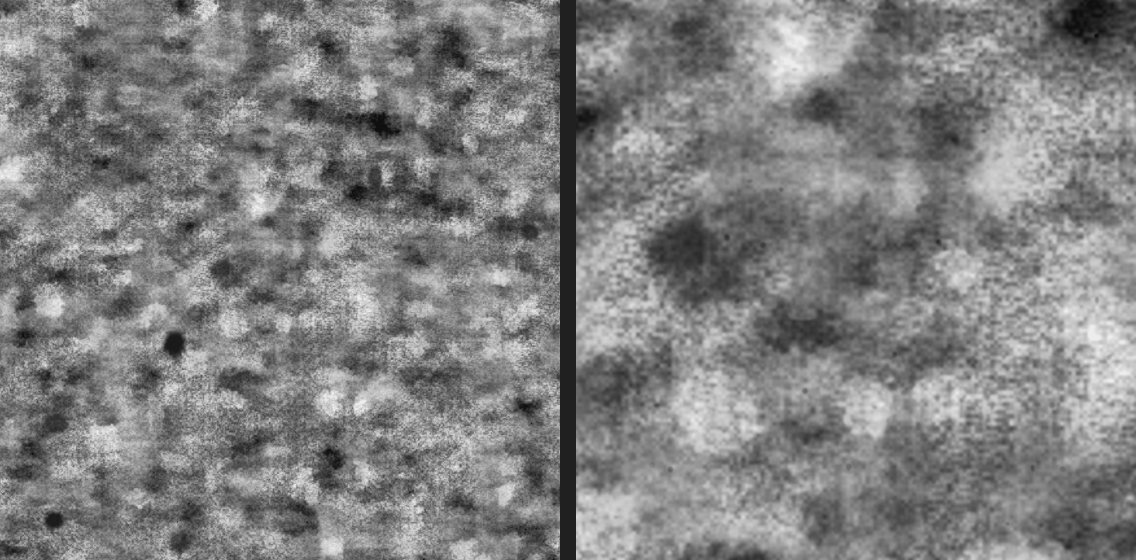
Left: the whole. Right: its middle third, enlarged.
This texture is drawn by a WebGL 2 fragment shader. Its source:

```glsl
#version 300 es
precision highp float;
// A mottled grey surface: layered value noise gives soft, axis-aligned blotches,
// scattered soft boxes and ellipses add pale patches, dark pits and small glints,
// and short flat strokes with a fine grain roughen the whole.

#define BASE_GREY 0.503
#define MOTTLE_CELLS 22.0
#define MOTTLE_CONTRAST 0.31
#define STREAK_CONTRAST 0.24
#define PATCH_CELLS 15.0
#define PALE_STRENGTH 0.22
#define DARK_STRENGTH 0.16
#define PIT_GREY 0.09
#define GLINT_STRENGTH 0.26
#define GRAIN_CELLS 270.0
#define GRAIN_STRENGTH 0.25
#define EDGE_CRUMBLE 0.011

uniform vec2 u_resolution;
out vec4 fragColor;

float hash(vec2 p) {
    return fract(sin(dot(p, vec2(127.1, 311.7))) * 43758.5453);
}

vec2 hash2(vec2 p) {
    return vec2(hash(p), hash(p + vec2(37.3, 71.9)));
}

// Value noise centred on zero, from -0.5 to 0.5
float noise(vec2 p) {
    vec2 cell = floor(p);
    vec2 f = fract(p);
    f = f * f * (3.0 - 2.0 * f);
    float low = mix(hash(cell), hash(cell + vec2(1.0, 0.0)), f.x);
    float high = mix(hash(cell + vec2(0.0, 1.0)), hash(cell + vec2(1.0, 1.0)), f.x);
    return mix(low, high, f.y) - 0.5;
}

// Soft shapes strewn one per cell; power 2 is an ellipse, higher is boxier.
// Half sizes are in cells, tilt is the slope of the long axis.
float scatter(vec2 p, float density, vec2 minHalf, vec2 maxHalf,
              float power, float softness, float tilt, float seed) {
    vec2 cell = floor(p);
    float cover = 0.0;
    for (int y = -1; y <= 1; y++) {
        for (int x = -1; x <= 1; x++) {
            vec2 id = cell + vec2(x, y);
            vec2 key = id + seed;
            if (hash(key + 5.7) > density) continue;
            vec2 q = p - id - 0.5 - 0.8 * (hash2(key) - 0.5);
            q.y -= q.x * tilt * (hash(key + 23.1) - 0.25);
            vec2 halfSize = mix(minHalf, maxHalf, hash2(key + 11.3));
            vec2 r = pow(abs(q) / halfSize + 1e-4, vec2(power));
            float d = pow(r.x + r.y, 1.0 / power);
            float shape = 1.0 - smoothstep(1.0 - softness, 1.0 + softness, d);
            cover = max(cover, shape * mix(0.55, 1.0, hash(key + 17.9)));
        }
    }
    return cover;
}

void main() {
    vec2 uv = gl_FragCoord.xy / min(u_resolution.x, u_resolution.y);

    // Crumbled coordinates break up the patch edges
    vec2 crumble = vec2(noise(uv * 190.0), noise(uv * 190.0 + 61.0))
                 + 0.8 * vec2(noise(uv * 60.0 + 19.0), noise(uv * 60.0 + 83.0));
    vec2 p = uv + EDGE_CRUMBLE * crumble;

    // Blotches, with flat and upright streaks
    float grey = BASE_GREY;
    grey += 0.10 * noise(p * 7.0 + 3.0);
    grey += MOTTLE_CONTRAST * noise(p * MOTTLE_CELLS + 13.0);
    grey += 0.75 * MOTTLE_CONTRAST * noise(p * MOTTLE_CELLS * 1.8 + 47.0);
    grey += STREAK_CONTRAST * noise(p * vec2(17.0, 52.0) + 29.0);
    grey += 0.6 * STREAK_CONTRAST * noise(p * vec2(50.0, 14.0) + 91.0);

    // Short flat strokes
    grey += 0.6 * STREAK_CONTRAST * noise(uv * vec2(48.0, 120.0) + 37.0);

    // Pale and dark patches
    vec2 patchPos = p * PATCH_CELLS;
    grey += PALE_STRENGTH * scatter(patchPos, 0.42, vec2(0.18), vec2(0.42, 0.38), 3.5, 0.3, 0.4, 101.0);
    grey -= DARK_STRENGTH * scatter(patchPos + 0.5, 0.42, vec2(0.2, 0.14), vec2(0.5, 0.36), 3.0, 0.4, 0.3, 211.0);

    // Small bright glints, slightly slanted
    grey += GLINT_STRENGTH * scatter(uv * 19.0, 0.12, vec2(0.1, 0.05), vec2(0.24, 0.1), 2.0, 0.7, 0.6, 307.0);

    // Fine grain and rare pepper specks
    float grain = noise(uv * GRAIN_CELLS) + 0.8 * noise(uv * GRAIN_CELLS * 1.6 + 53.0);
    float roughness = smoothstep(-0.35, 0.25, noise(uv * 16.0 + 71.0)) * smoothstep(0.2, 0.65, grey);
    grey += GRAIN_STRENGTH * grain * mix(0.5, 1.25, roughness);
    grey -= 0.16 * scatter(uv * 150.0, 0.01, vec2(0.16), vec2(0.28), 2.0, 0.6, 0.0, 401.0);

    // Dark flat smudges and round pits
    float smudge = scatter(p * 9.0, 0.15, vec2(0.14, 0.07), vec2(0.3, 0.12), 2.0, 0.6, 0.4, 503.0);
    float pit = scatter(mix(uv, p, 0.4) * 7.0, 0.18, vec2(0.1, 0.1), vec2(0.17, 0.16), 2.0, 0.4, 0.2, 601.0);
    grey = mix(grey, PIT_GREY + 0.1, 0.75 * smudge);
    grey = mix(grey, PIT_GREY, pit);

    // Gentle shoulder keeps the palest parts off pure white
    grey = min(grey, 0.74 + 0.65 * (grey - 0.74));
    fragColor = vec4(vec3(clamp(grey, 0.06, 0.93)), 1.0);
}
```
